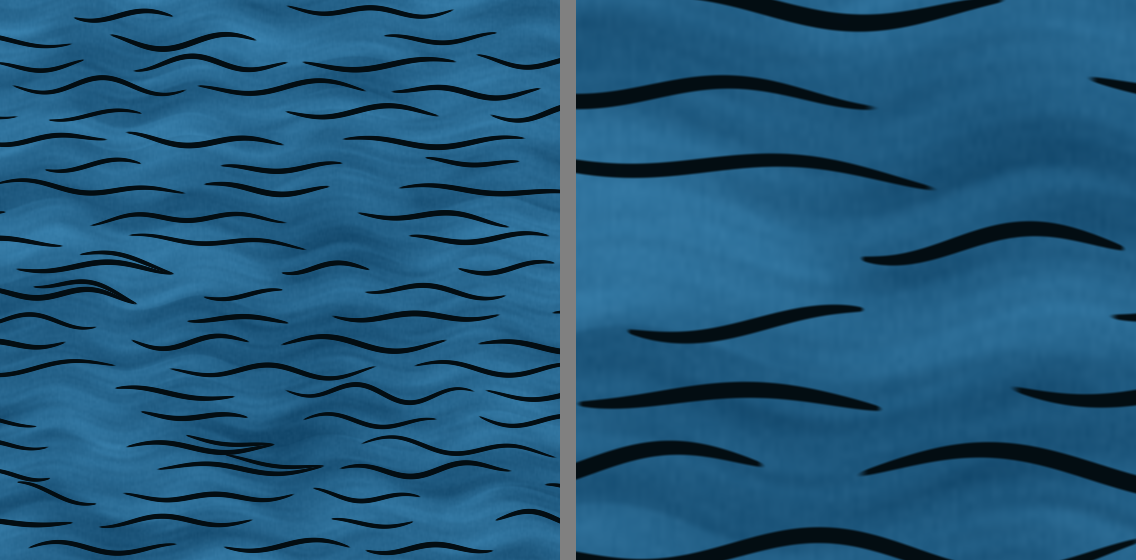
Left: the whole. Right: its middle third, enlarged.
A three.js fragment shader for this pattern:

```glsl
varying vec2 vUv;

const float TAU = 6.2831853;
const float ROWS = 22.0;
const vec3 WATER = vec3(0.160, 0.410, 0.570);
const vec3 TONE_STEP = vec3(0.044, 0.066, 0.076);
const vec3 INK = vec3(0.010, 0.045, 0.062);

float hash(vec2 p) {
  return fract(sin(dot(p, vec2(127.1, 311.7))) * 43758.5453);
}

float noise(vec2 p) {
  vec2 i = floor(p);
  vec2 f = fract(p);
  f = f * f * (3.0 - 2.0 * f);
  float low = mix(hash(i), hash(i + vec2(1.0, 0.0)), f.x);
  float high = mix(hash(i + vec2(0.0, 1.0)), hash(i + vec2(1.0, 1.0)), f.x);
  return mix(low, high, f.y);
}

float fbm(vec2 p) {
  return 0.5 * noise(p) + 0.3 * noise(p * 2.03 + 17.3) + 0.2 * noise(p * 4.11 + 41.7);
}

// Tapered line of the given half width; t runs from 0 to 1 along it
float stroke(float offset, float slope, float t, float halfWidth) {
  float taper = sqrt(max(4.0 * t * (1.0 - t), 0.0));
  float d = abs(offset) * inversesqrt(1.0 + slope * slope) - halfWidth * taper;
  float ends = smoothstep(0.0, 0.03, t) * smoothstep(0.0, 0.03, 1.0 - t);
  return ends * (1.0 - smoothstep(-0.001, 0.001, d));
}

// One wavy line per cell of a row, sometimes folded back at its right tip
float rowInk(vec2 p, float row) {
  float cellWidth = mix(0.28, 0.42, hash(vec2(row, 3.7)));
  float x = p.x / cellWidth + 9.0 * hash(vec2(row, 8.1));
  vec2 id = vec2(floor(x), row);
  float span = mix(0.3, 0.96, sqrt(hash(id + 11.3)));
  float t = (fract(x) - (1.0 - span) * hash(id + 23.9)) / span;
  float len = span * cellWidth;

  float freq = TAU / mix(0.17, 0.25, hash(id + 31.1));
  float phase = TAU * hash(id + 47.7);
  float amp = mix(0.006, 0.012, hash(id + 53.2));
  float tilt = mix(-0.018, 0.008, hash(id + 61.4));
  float a = freq * p.x + phase;
  float b = 0.57 * freq * p.x + 2.3 * phase;
  float center = (row + 0.5 + 0.26 * (hash(id + 71.9) - 0.5)) / ROWS;
  float y = center + amp * sin(a) + 0.004 * sin(b) + tilt * (t - 0.5);
  float slope = freq * (amp * cos(a) + 0.0023 * cos(b)) + tilt / len;

  float halfWidth = mix(0.0041, 0.0054, hash(id + 83.6)) * mix(0.7, 1.0, smoothstep(0.08, 0.22, len));
  float ink = stroke(p.y - y, slope, t, halfWidth);

  float folded = step(0.26, len) * step(0.8, hash(id + 97.5));
  float rise = 0.021 * (1.0 - t * t * t);
  float foldSlope = slope - 0.063 * t * t / len;
  float fold = stroke(p.y - y - rise, foldSlope, (t - 0.4) / 0.6, halfWidth * 0.8);
  return max(ink, folded * fold);
}

float inkLines(vec2 p) {
  float row = floor(p.y * ROWS);
  float ink = 0.0;
  for (int i = -1; i <= 1; i++) {
    ink = max(ink, rowInk(p, row + float(i)));
  }
  return ink;
}

// Soft washes, wavy brush bands and fine bristle marks
float waterTone(vec2 p) {
  float bend = 3.5 * noise(p * vec2(2.0, 4.0) + 5.0);
  vec2 q = p + vec2(0.0, 0.015 * sin(24.0 * p.x + bend));
  float wash = fbm(q * vec2(3.0, 10.0) + 2.4) - 0.5;
  float streak = fbm(q * vec2(4.5, 30.0) + 60.0) - 0.5;
  float band = smoothstep(0.60, 0.72, noise(q * vec2(3.2, 21.0) + 90.0));
  float shade = smoothstep(0.62, 0.76, noise(q * vec2(3.0, 19.0) + 130.0));
  float bristle = noise(q * vec2(9.0, 130.0)) - 0.5;
  return -0.18 + 3.9 * wash + 2.3 * streak + 0.55 * band - 0.45 * shade + 0.25 * bristle;
}

// Faint upright paper fibres
float paper(vec2 p) {
  return noise(p * vec2(340.0, 110.0)) + noise(p * vec2(190.0, 230.0) + 37.0) - 1.0;
}

void main() {
  float tone = clamp(waterTone(vUv), -1.9, 1.9);
  vec3 color = WATER + TONE_STEP * tone + 0.016 * paper(vUv);
  color = mix(color, INK, 0.98 * inkLines(vUv));
  gl_FragColor = vec4(color, 1.0);
}
```
